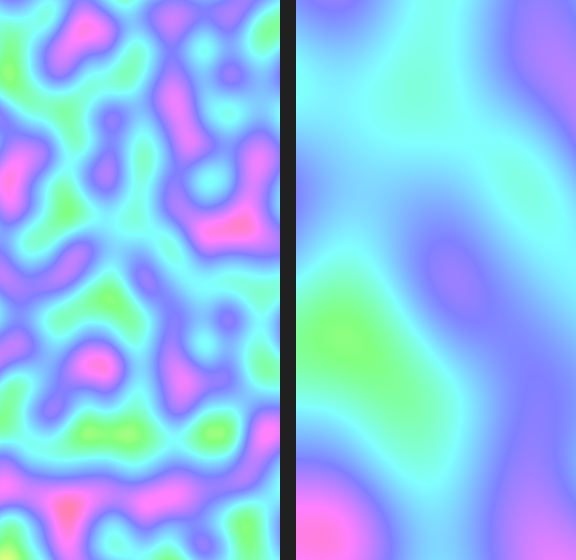
Left, the full canvas; right, a detail of the centre.
Give the GLSL for this texture, as a Shadertoy shader.

```glsl
// Smooth gradient-noise blobs tinted with a pastel rainbow from green through blue to pink.

const float TAU = 6.2831853;
const vec2 CELLS_PER_WIDTH = vec2(4.7, 4.15); // slightly taller than wide
const vec2 FIELD_OFFSET = vec2(13.37, 41.62);
const float BASE_HUE = 0.59;                  // sky blue at noise level zero
const float HUE_SWING = 0.59;
const float PASTEL_FLOOR = 0.5;               // darkest channel value

float hash(vec2 cell) {
    vec3 h = fract(cell.xyx * 0.1031);
    h += dot(h, h.yzx + 33.33);
    return fract((h.x + h.y) * h.z);
}

// Unit vector with a random direction for a lattice corner
vec2 cornerGradient(vec2 cell) {
    float angle = TAU * hash(cell);
    return vec2(cos(angle), sin(angle));
}

float cornerSlope(vec2 cell, vec2 local, vec2 corner) {
    return dot(cornerGradient(cell + corner), local - corner);
}

// Gradient noise with quintic fade, about -0.7 to 0.7
float gradientNoise(vec2 p) {
    vec2 cell = floor(p);
    vec2 local = fract(p);
    vec2 fade = local * local * local * (local * (local * 6.0 - 15.0) + 10.0);
    float bottom = mix(cornerSlope(cell, local, vec2(0.0, 0.0)),
                       cornerSlope(cell, local, vec2(1.0, 0.0)), fade.x);
    float top = mix(cornerSlope(cell, local, vec2(0.0, 1.0)),
                    cornerSlope(cell, local, vec2(1.0, 1.0)), fade.x);
    return mix(bottom, top, fade.y);
}

// Fully bright colour of a hue, lifted so no channel falls below the floor
vec3 pastelHue(float hue, float channelFloor) {
    vec3 ramp = abs(fract(hue + vec3(0.0, 2.0, 1.0) / 3.0) * 6.0 - 3.0) - 1.0;
    return mix(vec3(channelFloor), vec3(1.0), clamp(ramp, 0.0, 1.0));
}

void mainImage(out vec4 fragColor, in vec2 fragCoord) {
    vec2 p = fragCoord / iResolution.x * CELLS_PER_WIDTH + FIELD_OFFSET;
    float hue = BASE_HUE + HUE_SWING * gradientNoise(p);
    fragColor = vec4(pastelHue(hue, PASTEL_FLOOR), 1.0);
}
```
